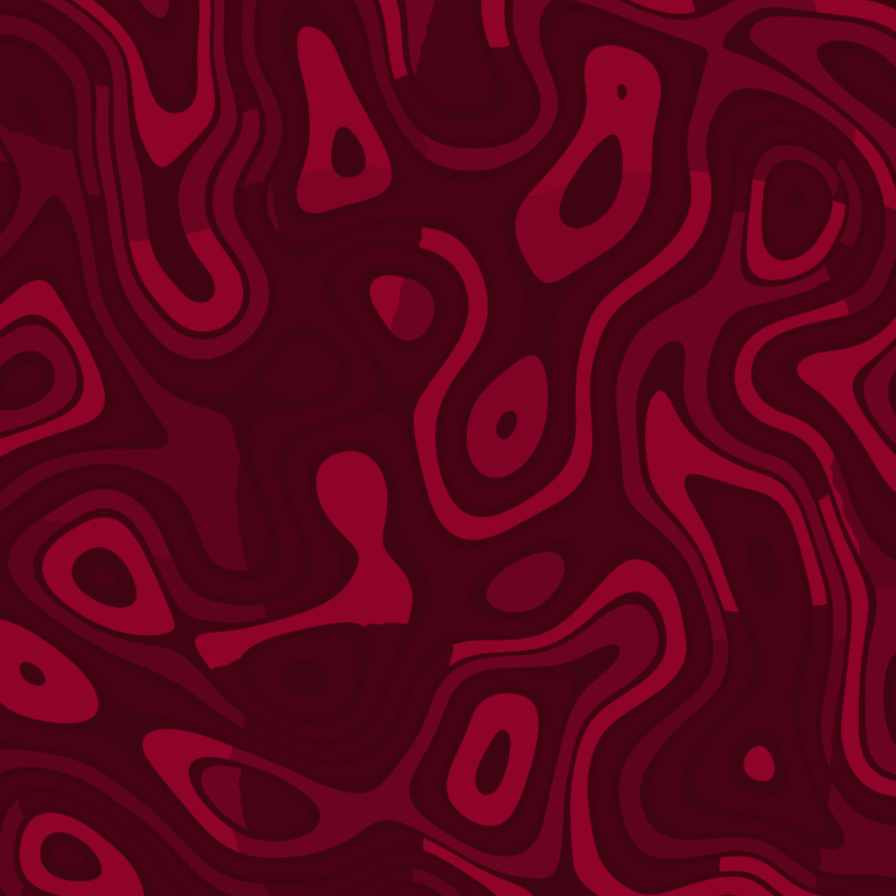
Give the GLSL for this pattern, as a three.js fragment shader.

```glsl
// Agate-like contour bands in dark reds: a warped gradient noise is cut into levels.
// Each level gets one tone per region, with thin dark gaps between the levels.
// Ragged region borders end some bands abruptly; a 3x3 average smooths all edges.

varying vec2 vUv;

const vec3 GAP_COLOR    = vec3(0.25, 0.01, 0.07);
const vec3 GROUND_COLOR = vec3(0.28, 0.01, 0.08);
const vec3 WINE_COLOR   = vec3(0.42, 0.01, 0.13);
const vec3 PLUM_COLOR   = vec3(0.37, 0.01, 0.11);
const vec3 RED_COLOR    = vec3(0.56, 0.01, 0.16);
const vec3 ROSE_COLOR   = vec3(0.50, 0.01, 0.15);

const float FIELD_SCALE  = 4.4;     // noise cells across the canvas
const float FIELD_ANGLE  = 0.5;     // turns the noise lattice off the axes
const float FIELD_WARP   = 0.025;   // bend of the contours
const float LEVELS       = 8.5;     // bands per unit of noise
const float BAND_HALF    = 0.365;   // half width of a band within its level
const float REGION_SCALE = 2.1;     // tone regions across the canvas
const float REGION_WARP  = 0.1;     // bend of the region borders
const float RAGGED       = 0.004;   // roughness of the cut band ends
const float SAMPLE_STEP  = 0.00065; // spacing of the smoothing samples
const float GOLDEN       = 0.618;
const vec2  SEED         = vec2(13.7, 5.2);

float hash(vec2 p) {
  return fract(sin(dot(p, vec2(127.1, 311.7))) * 43758.5453);
}

// Contribution of one lattice corner with a random unit gradient
float corner(vec2 cell, vec2 offset) {
  float angle = 6.2832 * hash(cell);
  return dot(vec2(cos(angle), sin(angle)), offset);
}

float noise(vec2 p) {
  vec2 i = floor(p);
  vec2 f = fract(p);
  vec2 u = f * f * f * (f * (f * 6.0 - 15.0) + 10.0);
  vec2 e = vec2(1.0, 0.0);
  float low  = mix(corner(i, f), corner(i + e, f - e), u.x);
  float high = mix(corner(i + e.yx, f - e.yx), corner(i + e.xx, f - e.xx), u.x);
  return mix(low, high, u.y);
}

vec2 noise2(vec2 p) {
  return vec2(noise(p), noise(p + 37.4));
}

// Smooth height whose contours form the rings and saddles
float field(vec2 p) {
  p += FIELD_WARP * noise2(p * 6.0 + SEED);
  float c = cos(FIELD_ANGLE);
  float s = sin(FIELD_ANGLE);
  return noise(mat2(c, s, -s, c) * p * FIELD_SCALE + SEED);
}

// Tones in proportion to their share of the bands
vec3 tone(float pick) {
  if (pick < 0.45) return GROUND_COLOR;
  if (pick < 0.66) return WINE_COLOR;
  if (pick < 0.755) return PLUM_COLOR;
  if (pick < 0.98) return RED_COLOR;
  return ROSE_COLOR;
}

vec3 bands(vec2 p) {
  float height = field(p) * LEVELS;
  float level = floor(height);
  if (abs(fract(height) - 0.5) > BAND_HALF) return GAP_COLOR;

  // Region borders shift a little from level to level
  vec2 q = p + REGION_WARP * noise2(p * 4.0 + 71.3) + RAGGED * noise2(p * 75.0);
  vec2 shift = 0.5 * vec2(hash(vec2(level, 3.0)), hash(vec2(level, 8.0)));
  vec2 region = floor(q * REGION_SCALE + shift);
  return tone(fract(level * GOLDEN + hash(region + 19.0)));
}

void main() {
  vec3 color = vec3(0.0);
  for (int y = -1; y <= 1; y++) {
    for (int x = -1; x <= 1; x++) {
      color += bands(vUv + SAMPLE_STEP * vec2(float(x), float(y)));
    }
  }
  gl_FragColor = vec4(color / 9.0, 1.0);
}
```
